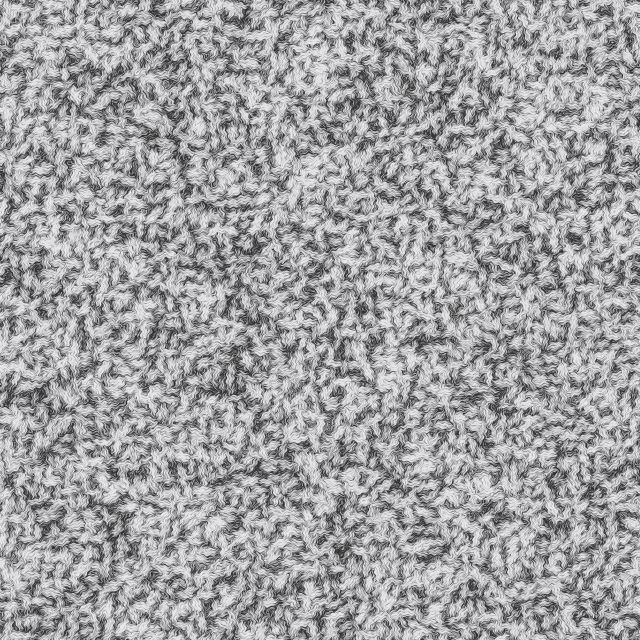
Give the GLSL for this texture, as a WebGL 2 fragment shader.

```glsl
#version 300 es
precision highp float;

uniform vec2 u_resolution;
out vec4 fragColor;

const float TUFTS_ACROSS = 62.0;
const float LEAN = 0.85;
const float LEAN_SPREAD = 2.6;
const vec3 SHADOW = vec3(0.20, 0.20, 0.20);
const vec3 LIGHT = vec3(0.905, 0.905, 0.915);

vec3 hash3(vec2 p) {
    vec3 q = fract(p.xyx * vec3(0.1031, 0.1030, 0.0973));
    q += dot(q, q.yxz + 33.33);
    return fract((q.xxy + q.yzz) * q.zyx);
}

vec2 rotate(vec2 p, float angle) {
    float c = cos(angle), s = sin(angle);
    return vec2(c * p.x + s * p.y, c * p.y - s * p.x);
}

// Distance to the nearest scattered point
float cellular(vec2 p) {
    vec2 cell = floor(p);
    float nearest = 4.0;
    for (int y = -1; y <= 1; y++) {
        for (int x = -1; x <= 1; x++) {
            vec2 id = cell + vec2(x, y);
            vec2 offset = id + hash3(id).xy - p;
            nearest = min(nearest, dot(offset, offset));
        }
    }
    return sqrt(nearest);
}

// Broad uneven wear, wider than tall
float patches(vec2 p) {
    vec2 q = p + 0.06 * sin(p.yx * vec2(17.0, 11.0) + vec2(1.3, 4.1));
    float wide = sin(q.x * 9.0 + q.y * 21.0 + 0.7) * sin(q.y * 15.0 - q.x * 6.0);
    float small = sin(q.x * 33.0 - q.y * 27.0) * sin(q.y * 58.0 + q.x * 19.0 + 2.0);
    return wide + small;
}

// Topmost tuft: xy along and across its axis, z height, w random seed
vec4 topTuft(vec2 p) {
    vec2 cell = floor(p);
    vec4 top = vec4(0.0, 0.0, -9.0, 0.0);
    for (int y = -1; y <= 1; y++) {
        for (int x = -1; x <= 1; x++) {
            vec2 id = cell + vec2(x, y);
            vec3 place = hash3(id + 71.0);
            vec3 kind = hash3(id + 207.0);
            float angle = LEAN + (place.z - 0.5) * LEAN_SPREAD;
            vec2 local = rotate(p - id - place.xy, angle);
            local.y += 0.25 * (kind.y - 0.5) * local.x * local.x;
            vec2 radii = vec2(mix(0.75, 1.1, kind.x), mix(0.36, 0.56, kind.y));
            vec2 inside = local / radii;
            float height = 1.0 - dot(inside, inside) + 0.5 * kind.z;
            if (height > top.z) top = vec4(local, height, kind.x);
        }
    }
    return top;
}

// Fine strands running along a tuft
float strands(vec2 local, float seed) {
    float phase = seed * 40.0;
    float bend = 1.4 * sin(local.x * 4.0 + phase);
    return sin(local.y * 22.0 + bend + phase)
         + sin(local.y * 37.0 - local.x * 5.0 - bend + phase * 1.7);
}

float pileTone(vec2 p) {
    vec2 frayed = p * TUFTS_ACROSS + 0.07 * sin(p.yx * vec2(610.0, 530.0));
    vec4 tuft = topTuft(frayed);
    float lift = smoothstep(0.1, 1.4, tuft.z);
    float fuzz = cellular(tuft.xy * vec2(2.2, 6.0) + tuft.w * 90.0 + 40.0);
    float tint = fract(tuft.w * 17.0) - 0.5;
    return 0.5 + 0.58 * (lift - 0.6) + 0.28 * tint
         + 0.15 * strands(tuft.xy, tuft.w)
         + 0.55 * (0.5 - fuzz) + 0.06 * patches(p);
}

vec3 woolColour(float tone) {
    float shade = 1.0 - pow(1.0 - clamp(tone, 0.0, 1.0), 1.6);
    return mix(SHADOW, LIGHT, shade);
}

void main() {
    float side = min(u_resolution.x, u_resolution.y);
    vec3 colour = vec3(0.0);
    // Four samples per pixel smooth the edges
    for (int i = 0; i < 4; i++) {
        vec2 shift = (vec2(i % 2, i / 2) - 0.5) * 0.5;
        colour += woolColour(pileTone((gl_FragCoord.xy + shift) / side));
    }
    fragColor = vec4(colour * 0.25, 1.0);
}
```
